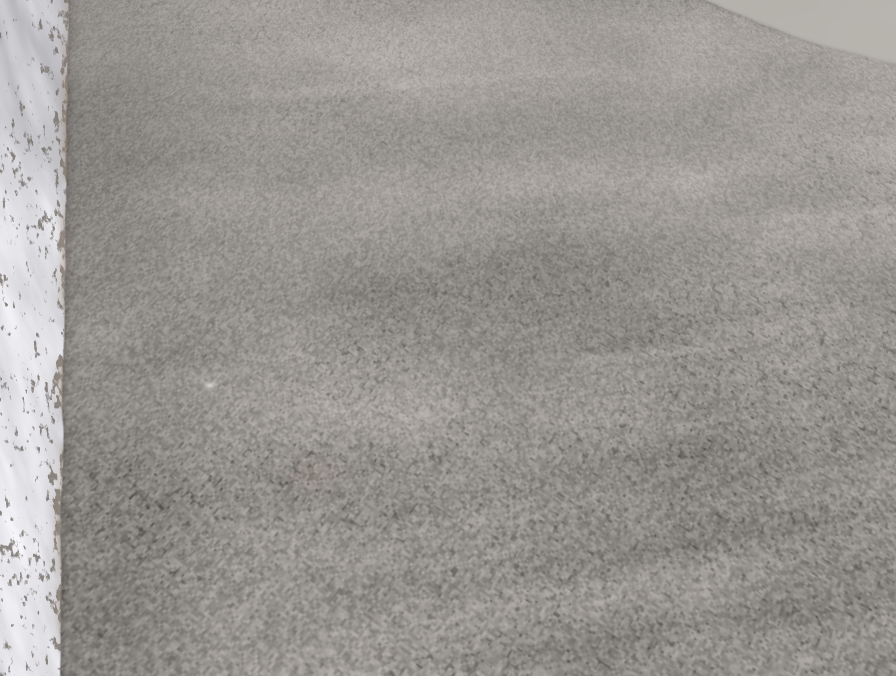
Write a WebGL 1 fragment shader that draws this texture.

```glsl
precision highp float;
// Rough concrete floor seen at a slant, beside a stained white wall on the left
// and a smooth pale slab at the upper right. Layered value noise makes the worn
// bands and patches; a perspective-scaled noise makes the grain and pits.

uniform vec2 u_resolution;

float hash(vec2 p) {
  vec3 q = fract(vec3(p.xyx) * 0.1031);
  q += dot(q, q.yzx + 33.33);
  return fract((q.x + q.y) * q.z);
}

float noise(vec2 p) {
  vec2 cell = floor(p), f = fract(p);
  f = f * f * (3.0 - 2.0 * f);
  return mix(mix(hash(cell), hash(cell + vec2(1.0, 0.0)), f.x),
             mix(hash(cell + vec2(0.0, 1.0)), hash(cell + 1.0), f.x), f.y);
}

float fbm(vec2 p) {
  float sum = 0.0, weight = 0.5;
  for (int i = 0; i < 4; i++) {
    sum += weight * noise(p);
    p = mat2(1.6, 0.3, -0.3, 1.9) * p + 17.3;
    weight *= 0.5;
  }
  return sum / 0.9375;
}

// Soft elliptical patch, 1 at its centre
float patchAt(vec2 p, vec2 centre, vec2 radius) {
  vec2 d = (p - centre) / radius;
  return exp(-dot(d, d));
}

vec3 floorColor(vec2 uv, float aspect) {
  // Broad tone: dim beside the wall and at the lower left, pale at the top right
  float tone = 0.575 + 0.035 * smoothstep(0.35, 1.0, uv.y);
  tone += 0.03 * smoothstep(0.5, 1.0, uv.x) * smoothstep(0.2, 0.8, uv.y);
  tone -= 0.045 * (1.0 - smoothstep(0.12, 0.28, uv.x));
  tone -= 0.03 * patchAt(uv, vec2(0.1, 0.0), vec2(0.25, 0.2));
  tone += 0.045 * patchAt(uv, vec2(0.48, 0.94), vec2(0.27, 0.09));
  tone += 0.04 * patchAt(uv, vec2(0.77, 0.64), vec2(0.09, 0.1));
  tone += 0.03 * patchAt(uv, vec2(0.43, 0.38), vec2(0.16, 0.07));
  tone -= 0.04 * patchAt(uv, vec2(0.44, 0.54), vec2(0.16, 0.07));
  tone -= 0.03 * patchAt(uv, vec2(0.68, 0.56), vec2(0.13, 0.09));
  tone -= 0.03 * patchAt(uv, vec2(0.3, 0.84), vec2(0.14, 0.025));

  // Trowel bands tilt more strongly toward the viewer
  float slope = mix(0.26, 0.04, uv.y);
  float along = uv.y - slope * (uv.x - 0.5);
  tone += 0.10 * (fbm(vec2(uv.x * 3.0, along * 15.0) + 4.0) - 0.5);
  tone += 0.10 * (fbm(vec2(uv.x * 9.0, along * 13.0) + 31.0) - 0.5);
  float lowerRight = smoothstep(0.35, 0.6, uv.x) * (1.0 - smoothstep(0.2, 0.45, uv.y));
  tone -= 0.03 * lowerRight * exp(-pow((along - 0.14) / 0.022, 2.0));
  tone -= 0.03 * lowerRight * exp(-pow((along - 0.01) / 0.03, 2.0));

  // Thin worn streaks
  float streak = uv.y - 0.475 - 0.14 * (uv.x - 0.72);
  tone += 0.055 * exp(-pow(streak / 0.009, 2.0))
        * smoothstep(0.59, 0.67, uv.x) * (1.0 - smoothstep(0.79, 0.85, uv.x));
  float ridge = uv.y - 0.87 - 0.10 * (uv.x - 0.4);
  tone += 0.03 * exp(-pow(ridge / 0.008, 2.0))
        * smoothstep(0.22, 0.32, uv.x) * (1.0 - smoothstep(0.6, 0.75, uv.x));

  // Fine grain shrinks with distance; pits open up near the viewer
  float depth = 1.9 - uv.y;
  vec2 ground = vec2((uv.x - 0.5) * aspect / depth, -log(depth)) + 3.0;
  ground = mat2(0.83, 0.56, -0.56, 0.83) * ground;
  float strength = mix(1.0, 0.55, smoothstep(0.1, 1.0, uv.y));
  tone += strength * 0.15 * (noise(ground * 400.0) - 0.5);
  tone += strength * 0.07 * (noise(ground * 210.0 + 9.0) - 0.5);
  float pits = smoothstep(0.68, 0.95, noise(ground * 290.0 + 71.0));
  float pitted = smoothstep(0.4, 0.65, fbm(vec2(uv.x * 5.0, along * 9.0) + 12.0));
  tone -= pits * strength * mix(0.05, 0.12, max(pitted, 0.7 * lowerRight));

  vec3 color = tone * vec3(1.022, 0.995, 0.966);
  color += vec3(0.012, -0.008, -0.016) * patchAt(uv, vec2(0.35, 0.3), vec2(0.02));
  // Small chip of white debris
  return mix(color, vec3(0.84), 0.9 * patchAt(uv, vec2(0.234, 0.43), vec2(0.005, 0.004)));
}

vec3 wallColor(vec2 uv, float edge) {
  float inset = max(edge - uv.x, 0.0);
  vec3 color = mix(vec3(0.88, 0.88, 0.90), vec3(0.77, 0.77, 0.79),
                   smoothstep(0.5, 1.0, uv.y));
  // Long slanting smears, then fine specks and stains gathered along the foot
  float smear = fbm(vec2(uv.x * 60.0 + uv.y * 14.0, uv.y * 9.0));
  color += 0.22 * (smear - 0.5);
  float foot = exp(-inset / 0.012);
  float specks = fbm(vec2(uv.x * 260.0 + uv.y * 20.0, uv.y * 95.0) + 8.0);
  float cluster = fbm(vec2(uv.x * 45.0, uv.y * 14.0) + 40.0);
  float stain = smoothstep(0.66, 0.86, specks + 0.22 * foot + 0.35 * (cluster - 0.5));
  color = mix(color, vec3(0.42, 0.39, 0.36), 0.75 * stain);
  float rim = exp(-inset / 0.005) * smoothstep(0.25, 0.7, cluster);
  return mix(color, vec3(0.60, 0.54, 0.48), 0.75 * rim);
}

void main() {
  vec2 uv = gl_FragCoord.xy / u_resolution;
  float aspect = u_resolution.x / u_resolution.y;
  float pixel = 1.0 / u_resolution.y;
  vec3 color = floorColor(uv, aspect);

  // Smooth slab behind a shallow curved border
  float border = 1.0 - 0.6 * (uv.x - 0.785) + 0.75 * pow(max(uv.x - 0.785, 0.0), 2.0);
  float beyond = uv.y - border + 0.004 * (noise(uv * 45.0) - 0.5);
  vec3 slab = vec3(0.715, 0.702, 0.68) + 0.02 * (fbm(uv * 8.0) - 0.5);
  color = mix(color, slab, smoothstep(-pixel, 2.0 * pixel, beyond));
  color -= 0.04 * exp(-pow(beyond / 0.004, 2.0));

  // Wall and the dark crease where it meets the floor
  float edge = mix(0.066, 0.076, uv.y) + 0.003 * (noise(vec2(uv.y * 28.0, 2.0)) - 0.5);
  color *= 1.0 - 0.2 * exp(-max(uv.x - edge, 0.0) / 0.006);
  color = mix(wallColor(uv, edge), color, smoothstep(-pixel, pixel, uv.x - edge));
  gl_FragColor = vec4(clamp(color, 0.0, 1.0), 1.0);
}
```
